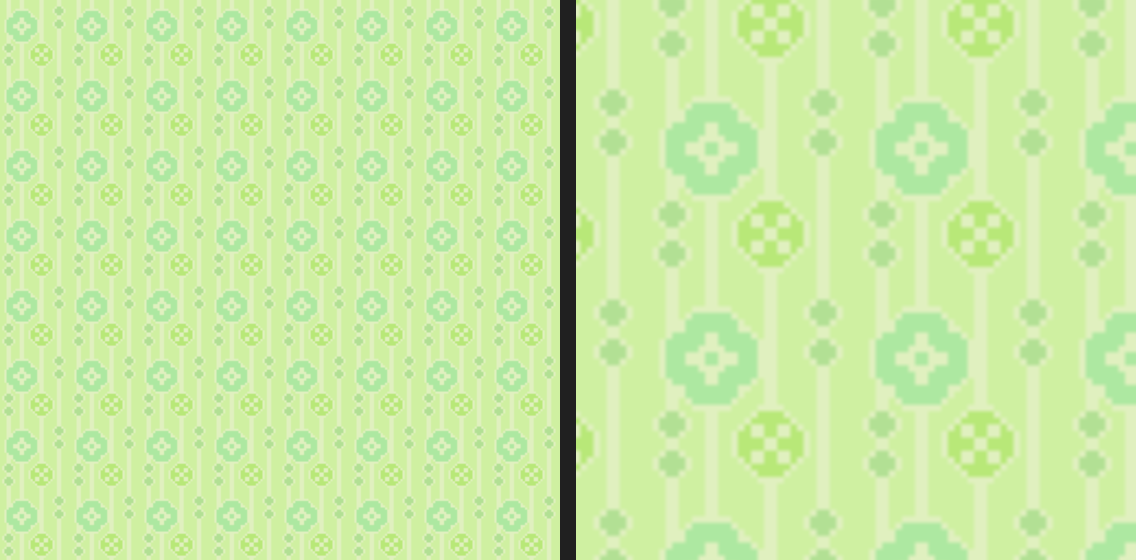
Left, the full canvas; right, a detail of the centre.
This pattern is drawn by a WebGL 1 fragment shader. Its source:

```glsl
precision highp float;
// Pale green striped wallpaper with stepped four-petal flowers and diamond pairs, 8 by 8 repeats.

uniform vec2 u_resolution;

const float REPEATS = 8.0;
const float GRID = 32.0; // stitches along each side of one repeat

const vec3 GROUND = vec3(0.81, 0.94, 0.63);
const vec3 PALE = vec3(0.88, 0.94, 0.75);
const vec3 MINT = vec3(0.68, 0.91, 0.63);
const vec3 SAGE = vec3(0.70, 0.88, 0.58);
const vec3 LIME = vec3(0.72, 0.91, 0.47);

// Offset from a motif centre, folded into one quadrant and wrapped over the repeat
vec2 foldAround(vec2 p, vec2 center) {
  return abs(mod(p - center + 0.5 * GRID, GRID) - 0.5 * GRID);
}

// Fold across the diagonal: x holds the longer side, y the shorter
vec2 foldDiagonal(vec2 q) {
  return vec2(max(q.x, q.y), min(q.x, q.y));
}

// Fill a motif where d < 0, with a pale outline one stitch wide
vec3 drawOutlined(vec3 color, float d, vec3 fill) {
  color = mix(color, PALE, step(d, 1.0));
  return mix(color, fill, step(d, 0.0));
}

// Colour of one stitch; p is its centre, counted from the upper left
vec3 stitchColor(vec2 p) {
  vec3 color = GROUND;

  // Stripes two stitches wide through the motif centres
  vec4 stripeX = abs(mod(p.x - vec4(4.0, 10.0, 19.0, 27.0) + 16.0, GRID) - 16.0);
  if (min(min(stripeX.x, stripeX.y), min(stripeX.z, stripeX.w)) < 1.0) color = PALE;

  // Two pairs of diamonds
  for (int i = 0; i < 2; i++) {
    float drop = 6.0 * float(i);
    vec2 a = foldAround(p, vec2(27.0, 5.0 + drop));
    vec2 b = foldAround(p, vec2(4.0, 22.0 + drop));
    color = drawOutlined(color, min(a.x + a.y, b.x + b.y) - 2.2, SAGE);
  }

  // Large flower with a ringed, cross-shaped eye
  vec2 q = foldDiagonal(foldAround(p, vec2(10.0, 12.0)));
  color = drawOutlined(color, length(q - vec2(3.3, 0.0)) - 4.15, MINT);
  bool arms = q.x > 1.0 && q.x < 4.0 && q.y < 1.0;
  bool corners = q.x < 2.0 && q.y > 1.0;
  if (arms || corners) color = PALE;

  // Small flower with a checkered eye
  q = foldDiagonal(foldAround(p, vec2(19.0, 25.0)));
  color = drawOutlined(color, length(q - vec2(2.0, 0.0)) - 3.2, LIME);
  bool middle = q.x < 1.0;
  bool diagonalDots = q.x < 3.0 && q.y > 1.0;
  if (middle || diagonalDots) color = PALE;

  return color;
}

void main() {
  vec2 uv = gl_FragCoord.xy / u_resolution;
  vec2 grid = vec2(uv.x, 1.0 - uv.y) * REPEATS * GRID - 0.5;
  vec2 cell = floor(grid) + 0.5;
  vec2 blend = smoothstep(0.0, 1.0, fract(grid));

  // Soften the steps by blending the four nearest stitches
  vec3 upper = mix(stitchColor(cell), stitchColor(cell + vec2(1.0, 0.0)), blend.x);
  vec3 lower = mix(stitchColor(cell + vec2(0.0, 1.0)), stitchColor(cell + vec2(1.0)), blend.x);
  gl_FragColor = vec4(mix(upper, lower, blend.y), 1.0);
}
```
